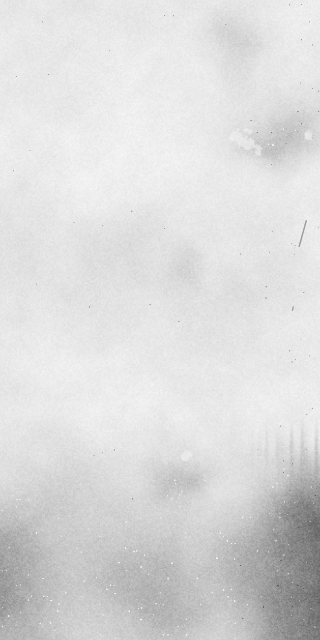
A Shadertoy shader for this texture:

```glsl
// Pale weathered plaster: a light wall with soft cloudy blotches, grey grime
// rising from the lower corners, flaked patches, specks and fine grain.
// Built from domain-warped fbm, elliptical stains and hashed speck grids.

const float WALL_TONE = 0.908;      // clean plaster
const float CLOUD_DEPTH = 0.11;     // contrast of broad blotches
const float HAZE_DEPTH = 0.105;     // grime over the lower third
const float CORNER_DEPTH = 0.37;    // dark lower right corner
const float GRAIN_LIGHT = 0.055;    // grain on clean plaster
const float GRAIN_DARK = 0.16;      // grain on grime
const float FLAKE_TONE = 0.93;
const float DARKEST = 0.36;
const float BRIGHTEST = 0.955;

float hash(vec2 p) {
    vec3 q = fract(vec3(p.xyx) * 0.1031);
    q += dot(q, q.yzx + 33.33);
    return fract((q.x + q.y) * q.z);
}

float noise(vec2 p) {
    vec2 i = floor(p), f = fract(p);
    f = f * f * (3.0 - 2.0 * f);
    return mix(mix(hash(i), hash(i + vec2(1, 0)), f.x),
               mix(hash(i + vec2(0, 1)), hash(i + vec2(1, 1)), f.x), f.y);
}

float fbm(vec2 p) {
    float sum = 0.0, amp = 0.5;
    for (int i = 0; i < 5; i++) {
        sum += amp * noise(p);
        p = mat2(1.6, 1.2, -1.2, 1.6) * p + 7.3;
        amp *= 0.5;
    }
    return sum / 0.97;
}

// Soft elliptical falloff, 1 at the center
float stain(vec2 p, vec2 center, vec2 radius) {
    vec2 d = (p - center) / radius;
    return exp(-dot(d, d));
}

// Scattered round specks; density is the share of filled cells
float specks(vec2 p, float cells, float density) {
    vec2 g = p * cells, id = floor(g);
    vec2 center = 0.3 + 0.4 * vec2(hash(id + 3.1), hash(id + 8.7));
    float radius = 0.12 + 0.15 * hash(id + 5.3);
    float dotMask = 1.0 - smoothstep(radius * 0.4, radius + 0.1, length(fract(g) - center));
    return dotMask * step(1.0 - density, hash(id + 1.9));
}

// Thin tapered scratch between two points
float scratch(vec2 p, vec2 a, vec2 b) {
    vec2 ab = b - a;
    float t = clamp(dot(p - a, ab) / dot(ab, ab), 0.0, 1.0);
    return 1.0 - smoothstep(0.0005, 0.004, length(p - a - t * ab));
}

void mainImage(out vec4 fragColor, in vec2 fragCoord) {
    vec2 p = fragCoord / iResolution.x;
    vec2 warp = vec2(fbm(p * 4.0 + 11.0), fbm(p * 4.0 + 37.0)) - 0.5;
    vec2 q = p + 0.22 * warp;
    float rough = fbm(p * 14.0 + 5.0);

    // Broad clouds on clean plaster
    float tone = WALL_TONE + CLOUD_DEPTH * (fbm(q * 2.6 + 2.0) - 0.5);
    tone += 0.035 * (rough - 0.5);

    // Haze and corner grime, with vertical drips along the upper rim
    float haze = 1.0 - smoothstep(0.12, 0.78, q.y);
    float drips = noise(vec2(p.x * 90.0, p.y * 5.0)) - 0.5;
    float rim = q.y + 0.14 * drips * smoothstep(0.45, 0.65, p.y);
    float corner = smoothstep(0.62, 1.04, q.x) * (1.0 - smoothstep(0.32, 0.74, rim));
    float mottled = 0.65 + 0.7 * fbm(q * 6.0 + 21.0);
    tone -= HAZE_DEPTH * haze * mottled + CORNER_DEPTH * corner * (0.75 + 0.5 * rough);

    // Separate smudges, low then high
    float smudge = 0.22 * stain(q, vec2(0.02, 0.12), vec2(0.16, 0.22));
    smudge += 0.10 * stain(q, vec2(0.50, 0.14), vec2(0.16, 0.12));
    smudge += 0.13 * stain(q, vec2(0.53, 0.55), vec2(0.09, 0.07));
    smudge += 0.06 * stain(q, vec2(0.57, 1.14), vec2(0.05, 0.07));
    smudge += 0.15 * stain(q, vec2(0.90, 1.60), vec2(0.13, 0.07));
    smudge += 0.09 * stain(q, vec2(0.71, 1.89), vec2(0.06, 0.13));
    tone -= smudge * (0.6 + 0.8 * rough);

    // Flaked plaster with crisp torn edges
    float flakeZone = stain(p, vec2(0.77, 1.58), vec2(0.07, 0.08))
                    + 0.8 * stain(p, vec2(0.98, 1.58), vec2(0.05, 0.04))
                    + 0.7 * stain(p, vec2(0.60, 0.58), vec2(0.07, 0.05))
                    + 0.6 * stain(p, vec2(0.10, 0.32), vec2(0.06, 0.09))
                    + 0.6 * stain(p, vec2(0.36, 0.27), vec2(0.04, 0.08));
    float flakes = smoothstep(0.50, 0.60, fbm(p * 26.0 + 9.0) * (0.35 + 0.8 * flakeZone));
    tone = mix(tone, FLAKE_TONE, 0.75 * flakes);

    // Pale specks in the grime, rare dark pits, and scratches at the right
    float grime = clamp((WALL_TONE - tone) * 3.0, 0.0, 1.0);
    tone += 0.20 * specks(p, 85.0, 0.05) * smoothstep(0.1, 0.5, grime);
    tone -= 0.28 * specks(p + 4.0, 110.0, 0.0015 + 0.012 * smoothstep(0.75, 1.0, p.x));
    tone -= 0.30 * scratch(p, vec2(0.935, 1.23), vec2(0.957, 1.31));
    tone -= 0.25 * scratch(p, vec2(0.914, 1.03), vec2(0.916, 1.04));

    // Fine grain, stronger on grime
    float grain = 0.6 * noise(p * 331.0) + 0.4 * noise(p * 173.0 + 50.0) - 0.5;
    tone += grain * mix(GRAIN_LIGHT, GRAIN_DARK, grime);

    fragColor = vec4(vec3(clamp(tone, DARKEST, BRIGHTEST)), 1.0);
}
```
